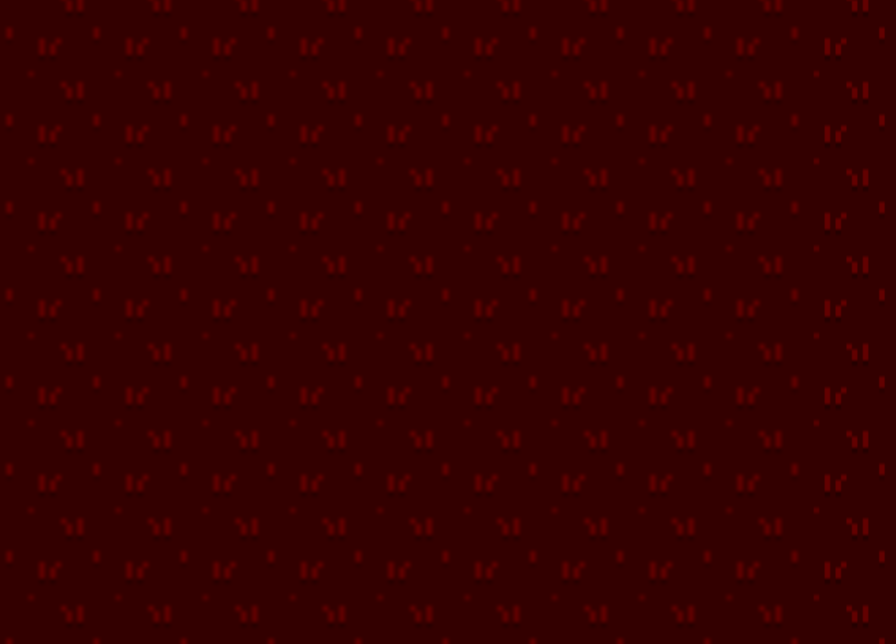
A WebGL 2 fragment shader for this pattern:

```glsl
#version 300 es
precision highp float;
// Dark red pixel-art wallpaper: a 16 x 16 cell tile holding two mirrored
// three-part marks and two dots, with faint shadows beneath them. Every part
// is a soft-edged box on the wrapped tile; a strip at the right is crisper.

#define TILE 0.13551                   // tile side, in canvas heights
#define ORIGIN vec2(0.0440, 0.0598)    // tile corner, from the upper left
#define CELLS 16.0                     // cells along a tile side
#define SOFT vec2(0.70, 0.65)          // edge softness, in cells
#define CRISP vec2(0.22, 0.45)         // softness in the right strip
#define STRIP_X 1.2554                 // left edge of the strip
#define SMALL_DOT 0.72                 // strength of the small dot
#define GROUND vec3(0.20, 0.0, 0.0)
#define MARK vec3(0.385, 0.0, 0.0)
#define SHADOW vec3(0.14, 0.0, 0.0)

uniform vec2 u_resolution;
out vec4 fragColor;

// Blurred box on the repeating tile; neighbouring boxes add up seamlessly.
float softBox(vec2 p, vec2 center, vec2 halfSize, vec2 soft) {
    vec2 d = mod(p - center + 0.5 * CELLS, CELLS) - 0.5 * CELLS;
    vec2 cover = smoothstep(-soft, soft, d + halfSize)
               - smoothstep(-soft, soft, d - halfSize);
    return cover.x * cover.y;
}

// Tall bar, short bar and corner block (x), with their shadows (y).
vec2 barMark(vec2 p, vec2 center, float side, vec2 soft) {
    vec2 q = (p - center) * vec2(side, 1.0);
    float body = softBox(q, vec2(-1.5, 0.0), vec2(0.5, 1.5), soft)
               + softBox(q, vec2(0.5, 0.5), vec2(0.5, 1.0), soft)
               + softBox(q, vec2(1.5, -1.0), vec2(0.5), soft);
    float shade = softBox(q, vec2(-1.5, 2.0), vec2(0.5), soft)
                + softBox(q, vec2(0.5, 2.0), vec2(0.5), soft);
    return vec2(body, shade);
}

void main() {
    // Canvas heights, measured down from the upper left
    vec2 pos = vec2(gl_FragCoord.x, u_resolution.y - gl_FragCoord.y) / u_resolution.y;
    float cellsPerUnit = CELLS / TILE;
    vec2 p = (pos - ORIGIN) * cellsPerUnit;

    // Edge width never falls below about half a pixel
    vec2 soft = mix(SOFT, CRISP, step(STRIP_X, pos.x));
    soft = max(soft, vec2(0.5 * cellsPerUnit / u_resolution.y));

    // Mirrored pair of marks
    vec2 cover = barMark(p, vec2(4.0, 1.5), 1.0, soft)
               + barMark(p, vec2(8.0, 9.5), -1.0, soft);

    // Large dot with its shadow, and small dot
    cover.x += softBox(p, vec2(12.5, 15.0), vec2(0.5, 1.0), soft);
    cover.y += 0.6 * softBox(p, vec2(12.5, 0.5), vec2(0.5), soft);
    cover.x += SMALL_DOT * softBox(p, vec2(0.5, 6.5), vec2(0.5), soft);

    cover = clamp(cover, 0.0, 1.0);
    vec3 color = mix(GROUND, SHADOW, cover.y);
    color = mix(color, MARK, cover.x);
    fragColor = vec4(color, 1.0);
}
```
